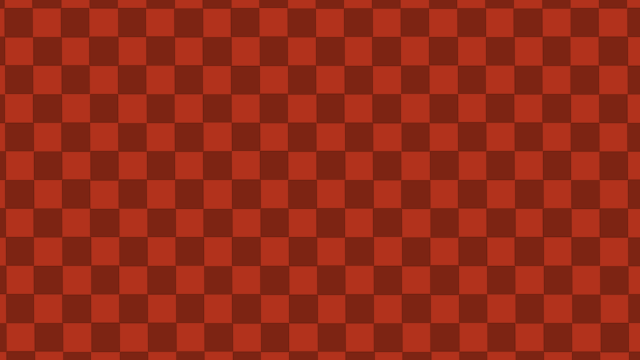
Write a Shadertoy shader that draws this pattern.

```glsl
// Red checkerboard of near-square cells, about 22.6 across and 12.6 down.
// Each edge is nudged by a hash so that the squares sit slightly unevenly,
// the columns lean a little, and a faint dark seam runs along the edges.

const vec2  CELL        = vec2(0.0786, 0.0795);  // cell size, in canvas heights
const vec2  ORIGIN      = vec2(-0.0090, 0.0);    // a cell corner, from the centre
const float LEAN        = -0.005;                // sideways drift per unit height
const float JITTER      = 0.032;                 // edge wander, in cells
const float SEAM_WIDTH  = 0.022;                 // seam half width, in cells
const float SEAM_DARKEN = 0.16;
const vec3  DARK_RED    = vec3(0.490, 0.140, 0.073);
const vec3  LIGHT_RED   = vec3(0.700, 0.198, 0.108);

float hash(vec2 p) {
    vec3 q = fract(vec3(p.xyx) * 0.1031);
    q += dot(q, q.yzx + 33.33);
    return fract((q.x + q.y) * q.z);
}

// Signed distance to the nearest wandering edge; also returns that edge's index.
float edgeDistance(float coord, float lane, float seed, out float edge) {
    edge = floor(coord + 0.5);
    float wander = hash(vec2(edge + 71.0, lane + seed)) - 0.5;
    return coord - edge - JITTER * wander;
}

// Smoothed square wave that flips sign at every edge.
float squareWave(float d, float edge, float pixel) {
    return clamp(2.0 * d / pixel, -1.0, 1.0) * (1.0 - 2.0 * mod(edge, 2.0));
}

// Seam coverage, with a strength that differs from edge to edge.
float seam(float d, float edge, float lane, float seed, float pixel) {
    float line = clamp((SEAM_WIDTH - abs(d)) / pixel + 0.5, 0.0, 1.0);
    return line * mix(0.3, 1.0, hash(vec2(lane + 53.0, edge + seed)));
}

void mainImage(out vec4 fragColor, in vec2 fragCoord) {
    vec2 p = (fragCoord - 0.5 * iResolution.xy) / iResolution.y - ORIGIN;
    p.x -= LEAN * p.y;
    vec2 q = p / CELL;
    vec2 pixel = 1.0 / (CELL * iResolution.y);

    // Horizontal edges pick the row, which then places the vertical edges.
    float column = floor(q.x);
    vec2 edge;
    vec2 d;
    d.y = edgeDistance(q.y, column, 131.0, edge.y);
    float row = d.y < 0.0 ? edge.y - 1.0 : edge.y;
    d.x = edgeDistance(q.x, row, 217.0, edge.x);

    // Checker colour
    float checker = squareWave(d.x, edge.x, pixel.x) * squareWave(d.y, edge.y, pixel.y);
    vec3 color = mix(LIGHT_RED, DARK_RED, 0.5 + 0.5 * checker);

    // Seams
    float shade = max(seam(d.x, edge.x, row, 307.0, pixel.x),
                      seam(d.y, edge.y, column, 401.0, pixel.y));
    color *= 1.0 - SEAM_DARKEN * shade;

    fragColor = vec4(color, 1.0);
}
```
